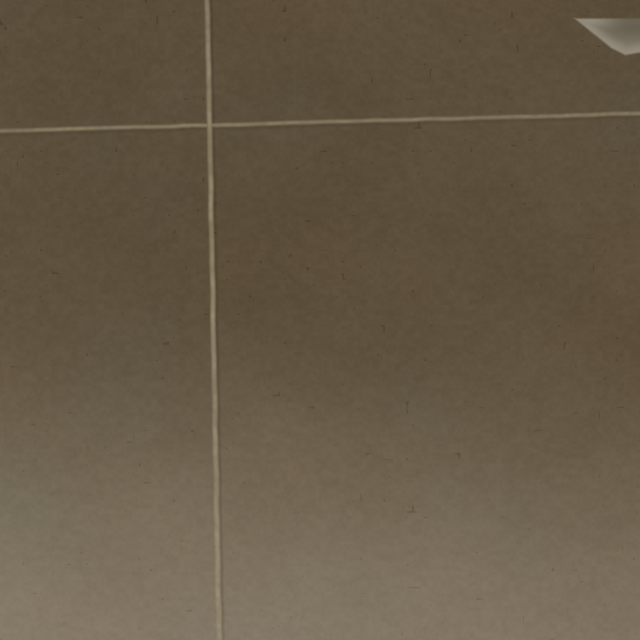
Give the GLSL for this texture, as a Shadertoy shader.

```glsl
// Large matte brown floor tiles with thin pale grout, seen slightly askew.
// A skewed grid places the joints; a soft ramp lights the floor from below,
// value noise adds mottling, grain and pits, and a pale chip sits at the corner.

#define TILE_SIZE 0.95
#define CROSSING vec2(0.3275, 0.8045)
#define SKEW vec2(-0.0185, 0.0273)
#define JOINT_WIDTH vec2(0.0072, 0.0056)
#define TILE_DARK vec3(0.357, 0.308, 0.232)
#define TILE_LIGHT vec3(0.520, 0.475, 0.405)
#define GROUT vec3(0.570, 0.520, 0.425)
#define MOTTLE 0.030
#define GRAIN 0.030

float hash(vec2 p) {
    vec3 q = fract(vec3(p.xyx) * 0.1031);
    q += dot(q, q.yzx + 33.33);
    return fract((q.x + q.y) * q.z);
}

float noise(vec2 p) {
    vec2 cell = floor(p), f = fract(p);
    f = f * f * (3.0 - 2.0 * f);
    return mix(mix(hash(cell), hash(cell + vec2(1, 0)), f.x),
               mix(hash(cell + vec2(0, 1)), hash(cell + vec2(1, 1)), f.x), f.y);
}

float fbm(vec2 p) {
    float sum = 0.0, amp = 0.5;
    for (int i = 0; i < 4; i++) {
        sum += amp * noise(p);
        p = mat2(1.6, 1.2, -1.2, 1.6) * p + 17.3;
        amp *= 0.5;
    }
    return sum;
}

// Signed distance to a line through a, outside on the right of direction d
float sideOf(vec2 p, vec2 a, vec2 d) {
    return dot(p - a, normalize(vec2(d.y, -d.x)));
}

// Signed distance to the chip, cut from the canvas corner by four edges
float chipDistance(vec2 p) {
    float d = p.y - 0.971;
    d = max(d, sideOf(p, vec2(0.898, 0.971), vec2(0.057, -0.046)));
    d = max(d, sideOf(p, vec2(0.955, 0.925), vec2(0.022, -0.011)));
    return max(d, sideOf(p, vec2(0.977, 0.914), vec2(0.023, 0.004)));
}

vec3 tileColor(vec2 p) {
    // Light rising towards the lower edge, stronger on the left
    float ramp = p.y + 0.10 * (p.x - 0.4) + 0.05 * (fbm(p * 4.0) - 0.5);
    vec3 color = mix(TILE_DARK, TILE_LIGHT, 1.0 - smoothstep(-0.08, 0.61, ramp));

    // Broad stains, with a faint drift between green and red
    color += MOTTLE * (fbm(p * vec2(7.0, 9.0) + 5.0) - 0.47);
    color += vec3(0.022, -0.006, -0.012) * (fbm(p * 5.0 + 31.0) - 0.47);

    // Fine grain and a few dark pits
    color += GRAIN * (noise(p * vec2(95.0, 125.0)) - 0.5) * 0.6;
    color += GRAIN * (noise(p * 230.0 + 9.0) - 0.5) * 0.5;
    color -= 0.05 * smoothstep(0.93, 1.0, noise(p * 110.0 + 71.0));
    return color;
}

void mainImage(out vec4 fragColor, in vec2 fragCoord) {
    vec2 p = fragCoord / iResolution.xy;
    float pixel = 1.0 / min(iResolution.x, iResolution.y);
    vec3 color = tileColor(p);

    // Offset from the nearest joint in each direction, with a slight wobble
    vec2 wobble = 0.0014 * (vec2(noise(p.yy * 24.0), noise(p.xx * 24.0 + 50.0)) - 0.5);
    vec2 grid = p - CROSSING - SKEW * (p.yx - CROSSING.yx) + wobble;
    vec2 offset = (fract(grid / TILE_SIZE + 0.5) - 0.5) * TILE_SIZE;

    // Thin shadow on the right and lower side of the joints
    vec2 shade = smoothstep(vec2(0.005), vec2(0.0), abs(offset * vec2(1, -1) - 0.006));
    color *= 1.0 - 0.10 * max(shade.x, 0.6 * shade.y);

    // Grout, worn unevenly along its length
    vec2 blur = vec2(pixel + 0.0012);
    vec2 line = 1.0 - smoothstep(-blur, blur, abs(offset) - 0.5 * JOINT_WIDTH);
    float wear = 0.72 + 0.28 * noise(p * 45.0 + 13.0);
    vec3 grout = GROUT + 0.05 * (noise(p * 140.0) - 0.5) + 0.03 * (0.5 - p.y);
    color = mix(color, grout, wear * max(line.x, 0.85 * line.y));

    // Pale chip, darker in its middle and bright along the lower rim
    float d = chipDistance(p);
    float rim = smoothstep(-0.022, -0.002, d);
    float hollow = smoothstep(0.92, 0.985, p.x) * smoothstep(0.93, 0.96, p.y);
    vec3 chip = mix(vec3(0.47, 0.44, 0.38), vec3(0.57, 0.54, 0.48), rim);
    chip = mix(chip, vec3(0.38, 0.35, 0.29), 0.8 * hollow);
    color = mix(color, chip, 1.0 - smoothstep(-pixel - 0.001, pixel + 0.001, d));

    fragColor = vec4(clamp(color, 0.0, 1.0), 1.0);
}
```
